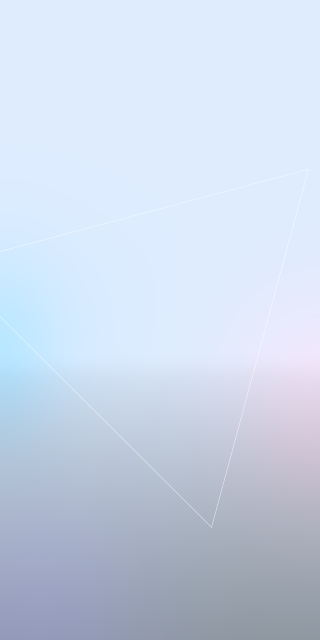
This background is drawn by a WebGL 1 fragment shader. Its source:

```glsl
precision mediump float;

uniform vec2 u_resolution;

#define SKY vec3(0.87, 0.926, 0.996)
#define CYAN vec3(0.72, 0.905, 1.02)
#define PINK vec3(0.98, 0.90, 0.985)
#define LAVENDER vec3(0.89, 0.93, 1.12)
#define SLATE vec3(0.86, 0.915, 0.97)
#define HORIZON 0.92
#define LINE_HALF_WIDTH 0.0013
#define LINE_ALPHA 0.45

// Soft elliptical falloff: 1 at the centre, fading outwards
float glow(vec2 p, vec2 centre, vec2 radius) {
  vec2 q = (p - centre) / radius;
  return exp(-dot(q, q));
}

float segmentDistance(vec2 p, vec2 a, vec2 b) {
  vec2 ab = b - a;
  float t = clamp(dot(p - a, ab) / dot(ab, ab), 0.0, 1.0);
  return length(p - a - ab * t);
}

float triangleOutline(vec2 p, vec2 a, vec2 b, vec2 c) {
  return min(segmentDistance(p, a, b),
             min(segmentDistance(p, b, c), segmentDistance(p, c, a)));
}

// Darkening from the horizon down to the lower edge
float groundShade(float y) {
  float depth = max(HORIZON - y, 0.0) / HORIZON;
  float onset = smoothstep(0.0, 0.12, depth);
  return 1.0 - onset * depth * (0.46 - 0.11 * depth);
}

void main() {
  // Canvas spans 1 wide by 2 high
  vec2 p = gl_FragCoord.xy / u_resolution * vec2(1.0, 2.0);
  float pixel = max(1.0 / u_resolution.x, 2.0 / u_resolution.y);

  // Coloured glows over the pale sky
  vec3 color = SKY;
  color = mix(color, SLATE, glow(p, vec2(0.80, 0.0), vec2(0.40)));
  color = mix(color, LAVENDER, glow(p, vec2(0.12, 0.0), vec2(0.35, 0.42)));
  color = mix(color, PINK, 0.88 * glow(p, vec2(1.02, 0.70), vec2(0.30, 0.36)));
  color = mix(color, CYAN, glow(p, vec2(-0.02, 0.88), vec2(0.20, 0.29)));
  color = mix(color, CYAN, 0.14 * glow(p, vec2(0.15, 1.0), vec2(0.32, 0.30)));

  color *= groundShade(p.y);

  // Fine white triangle, its left corner beyond the edge
  float d = triangleOutline(p, vec2(0.964, 1.471), vec2(0.661, 0.352),
                            vec2(-0.161, 1.171));
  float line = 1.0 - smoothstep(-0.5 * pixel, 0.5 * pixel, d - LINE_HALF_WIDTH);
  color = mix(color, vec3(1.0), LINE_ALPHA * line);

  gl_FragColor = vec4(clamp(color, 0.0, 1.0), 1.0);
}
```
